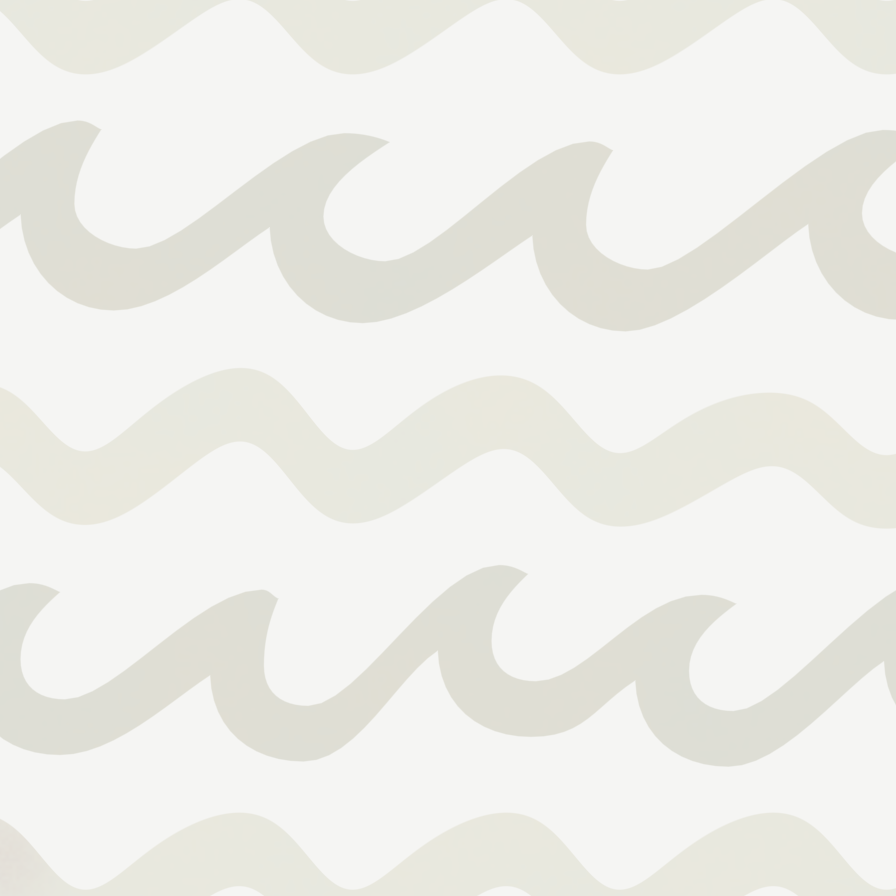
Give the GLSL for this pattern, as a Shadertoy shader.

```glsl
// Rows of curling sea waves alternate with plain rolling bands on pale paper.
// Each curl row is a closed outline of cubic curves, filled by crossing parity;
// slow cosines vary the size and place of each wave, and noise mottles the ink.

const vec3 PAPER = vec3(0.960, 0.960, 0.952);
const vec3 CURL_INK = vec3(0.873, 0.871, 0.833);
const vec3 BAND_INK = vec3(0.912, 0.909, 0.870);
const vec3 BLUSH_INK = vec3(0.895, 0.870, 0.840);
const int CURVE_STEPS = 12;

// A row of curls; each vary value is (amount, frequency, phase).
struct CurlRow {
    vec2 start;
    float pitch, height, reach;
    vec3 sway, heave, reachVary;
};

float hash(vec2 p) {
    return fract(sin(dot(p, vec2(127.1, 311.7))) * 43758.5453);
}

float valueNoise(vec2 p) {
    vec2 i = floor(p), f = fract(p);
    f = f * f * (3.0 - 2.0 * f);
    return mix(mix(hash(i), hash(i + vec2(1, 0)), f.x),
               mix(hash(i + vec2(0, 1)), hash(i + vec2(1, 1)), f.x), f.y);
}

float wobble(float i, vec3 vary) {
    return vary.x * cos(vary.y * (i - vary.z));
}

vec2 cubic(vec2 a, vec2 b, vec2 c, vec2 d, float t) {
    float u = 1.0 - t;
    return a * u * u * u + 3.0 * u * t * (b * u + c * t) + d * t * t * t;
}

// Adds one curve to hit = (least squared distance, crossing sign).
void addCurve(inout vec2 hit, vec2 p, vec2 a, vec2 b, vec2 c, vec2 d) {
    vec2 from = a;
    for (int k = 1; k <= CURVE_STEPS; k++) {
        vec2 to = k == CURVE_STEPS ? d : cubic(a, b, c, d, float(k) / float(CURVE_STEPS));
        vec2 e = to - from, w = p - from;
        vec2 gap = w - e * clamp(dot(w, e) / dot(e, e), 0.0, 1.0);
        hit.x = min(hit.x, dot(gap, gap));
        if ((from.x > p.x) != (to.x > p.x) && w.x * e.y / e.x > w.y) hit.y = -hit.y;
        from = to;
    }
}

vec2 waveOrigin(CurlRow row, float i) {
    return row.start + vec2(row.pitch * i + wobble(i, row.sway), wobble(i, row.heave));
}

float waveReach(CurlRow row, float i) {
    return row.reach + wobble(i, row.reachVary);
}

// Signed distance to a row of curls, negative inside.
float curlRow(vec2 p, CurlRow row) {
    if (abs(p.y - row.start.y) > 0.16) return 1.0;
    vec2 hit = vec2(1.0, 1.0);
    float nearest = floor((p.x - row.start.x) / row.pitch);
    for (int k = -2; k <= 1; k++) {
        float i = nearest + float(k);
        vec2 o = waveOrigin(row, i), next = waveOrigin(row, i + 1.0);
        vec2 s = vec2(1.0, row.height);
        float nextReach = waveReach(row, i + 1.0);
        vec2 tip = o + s * vec2(waveReach(row, i), 0.091);
        vec2 nextTip = next + s * vec2(nextReach, 0.091);
        vec2 hollow = o + s * vec2(0.060, 0.008);
        vec2 trough = o + s * vec2(0.44 * row.pitch, -0.042);
        float hook = 0.55 * nextReach - 0.023;
        vec2 crest = nextTip + vec2(-hook, 0.010);
        vec2 notch = o + s * vec2(0.0, -0.004);
        vec2 nextNotch = next + s * vec2(0.0, -0.004);
        vec2 belly = o + s * vec2(0.104, -0.111);

        // Upper edge: under the hook, through the trough, up to the next tip.
        addCurve(hit, p, tip, mix(tip, hollow, 0.45) + vec2(0.0, 0.016),
                 hollow + vec2(0.0, 0.034), hollow);
        addCurve(hit, p, hollow, hollow - vec2(0.0, 0.030), trough - vec2(0.030, 0.0), trough);
        addCurve(hit, p, trough, trough + vec2(0.056, 0.0), crest - vec2(0.070, 0.0), crest);
        addCurve(hit, p, crest, crest + vec2(0.5 * hook, 0.0),
                 nextTip + vec2(-0.007, 0.003), nextTip);
        // Lower edge: from notch to notch around the belly.
        addCurve(hit, p, notch, notch + vec2(0.002, -0.061), belly - vec2(0.058, 0.0), belly);
        addCurve(hit, p, belly, belly + vec2(0.060, 0.0), nextNotch - vec2(0.046, 0.030), nextNotch);
    }
    return sqrt(hit.x) * hit.y;
}

// Rolling band with crests leaning right; drift swells it along its length.
float rollingBand(vec2 p, float base, float swell, float drift) {
    float phase = 6.28319 * (p.x - 0.267) / 0.298;
    float lean = phase + 0.25 * (1.0 - cos(phase));
    float along = drift * cos(5.0 * (p.x - 0.33));
    float middle = base + 1.5 * along + (swell + along) * cos(lean);
    float halfWidth = 0.041 + 0.008 * sin(lean) * sin(lean);
    float slope = 21.1 * swell * sin(lean);
    return (abs(p.y - middle) - halfWidth) / sqrt(1.0 + slope * slope);
}

void mainImage(out vec4 fragColor, in vec2 fragCoord) {
    vec2 p = fragCoord / iResolution.y;
    float soft = 0.9 / iResolution.y;

    CurlRow upper = CurlRow(vec2(0.013, 0.753), 0.293, 1.0, 0.112,
        vec3(0.010, 2.1, 0.0), vec3(-0.012, 1.5, 1.9), vec3(0.022, 3.14, 1.0));
    CurlRow lower = CurlRow(vec2(0.229, 0.260), 0.249, 0.9, 0.096,
        vec3(-0.018, 2.2, 2.0), vec3(0.018, 2.4, 0.9), vec3(0.020, 1.9, 1.7));
    float curls = min(curlRow(p, upper), curlRow(p, lower));
    float bands = min(rollingBand(p, 0.494, 0.040, 0.006),
        min(rollingBand(p, 1.0, 0.042, 0.0), rollingBand(p, 0.009, 0.043, 0.0)));

    // Faint wash in the ink, with a warm speckled patch in one corner.
    float wash = valueNoise(p * 9.0) - 0.5 + 0.4 * (valueNoise(p * 120.0) - 0.5);
    vec3 tint = wash * vec3(0.012, 0.002, -0.008);
    float blush = smoothstep(0.09, 0.0, length(p - vec2(0.0, 0.04)));
    vec3 bandInk = mix(BAND_INK, BLUSH_INK, blush * (0.6 + 0.4 * valueNoise(p * 250.0)));

    vec3 color = mix(PAPER, bandInk + tint, smoothstep(soft, -soft, bands));
    color = mix(color, CURL_INK + tint, smoothstep(soft, -soft, curls));
    fragColor = vec4(color, 1.0);
}
```
